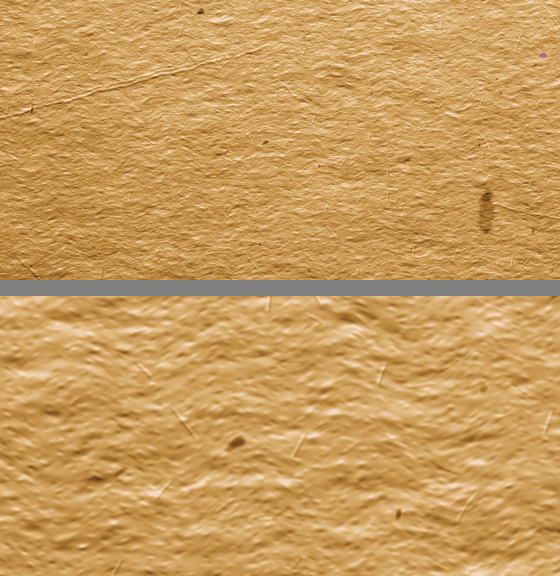
Top: the whole. Bottom: its middle third, enlarged.
This texture is drawn by a WebGL 2 fragment shader. Its source:

```glsl
#version 300 es
precision highp float;
// Aged tan paper: raking light over fibrous grain, with creases, specks and a stain.
uniform vec2 u_resolution;
out vec4 fragColor;

vec3 hash3(vec2 cell) {
  vec3 q = fract(cell.xyx * vec3(0.1031, 0.1030, 0.0973));
  q += dot(q, q.yxz + 33.33);
  return fract((q.xxy + q.yzz) * q.zyx);
}

mat2 rotation(float angle) {
  float c = cos(angle), s = sin(angle);
  return mat2(c, -s, s, c);
}

// Cellular relief: each cell holds one tilted bump, lit on one side and shaded on the other.
float relief(vec2 p, vec2 frequency, float seed) {
  vec2 g = p * frequency, cell = floor(g);
  float sum = 0.0;
  for (int j = -1; j <= 1; j++)
  for (int i = -1; i <= 1; i++) {
    vec2 c = cell + vec2(i, j);
    vec3 h = hash3(c + seed);
    vec2 d = g - c - h.xy;
    float tilt = fract(h.z * 17.3) - 0.5;
    d.y -= tilt * d.x * 1.1;
    sum += (2.0 * h.z - 1.0) * (4.5 * d.y + 0.35) * exp(-5.0 * dot(d, d));
  }
  return sum;
}

// Curved hairs, one per occupied cell; pale ones cast a thin shadow below.
float fibres(vec2 p, float frequency, float density, float seed) {
  vec2 cell = floor(p * frequency);
  float width = max(0.0016, 0.6 / u_resolution.y), sum = 0.0;
  for (int j = -1; j <= 1; j++)
  for (int i = -1; i <= 1; i++) {
    vec2 c = cell + vec2(i, j);
    vec3 h = hash3(c + seed), k = hash3(c + seed + 41.7);
    vec2 d = rotation((k.x - 0.4) * 2.4) * (p - (c + h.xy) / frequency);
    float halfLength = mix(0.15, 0.42, k.y) / frequency;
    d.y += (k.z - 0.5) * 12.0 * d.x * d.x;
    float span = 1.0 - smoothstep(0.6, 1.0, abs(d.x) / halfLength);
    float line = exp(-pow(d.y / width, 2.0));
    float shade = exp(-pow((d.y + 2.2 * width) / width, 2.0));
    float tone = k.z > 0.4 ? line - 0.8 * shade : -line;
    sum += step(h.z, density) * span * tone;
  }
  return sum;
}

float blob(vec2 p, vec2 centre, vec2 radii, float softness) {
  return 1.0 - smoothstep(1.0 - softness, 1.0 + softness, length((p - centre) / radii));
}

// Small dark inclusions of random size, strength and direction.
float specks(vec2 p, float frequency, float density, float seed) {
  vec2 cell = floor(p * frequency);
  float sum = 0.0;
  for (int j = -1; j <= 1; j++)
  for (int i = -1; i <= 1; i++) {
    vec2 c = cell + vec2(i, j);
    vec3 h = hash3(c + seed), k = hash3(c + seed + 23.1);
    vec2 d = rotation((k.x - 0.3) * 2.0) * (p - (c + h.xy) / frequency);
    vec2 radii = vec2(mix(0.004, 0.014, k.y * k.y), mix(0.0022, 0.0045, k.z));
    sum += step(h.z, density) * mix(0.25, 0.9, k.x) * blob(d, vec2(0.0), radii, 0.6);
  }
  return sum;
}

// Profile of a fold: bright crest with a shadow under it.
float ridge(float d, float width) {
  return 0.5 * exp(-pow(d / width, 2.0)) - 0.55 * exp(-pow((d + 2.2 * width) / (1.2 * width), 2.0));
}

float creases(vec2 p) {
  float wobble = 0.003 * sin(p.x * 31.0) + 0.0015 * sin(p.x * 83.0 + 1.0);
  float longFold = p.y - 0.583 - 0.262 * p.x + wobble - 0.09 * pow(max(p.x - 0.75, 0.0), 2.0);
  float fade = 1.0 - smoothstep(0.88, 1.0, p.x);
  float twin = smoothstep(0.22, 0.32, p.x) * (1.0 - smoothstep(0.7, 0.85, p.x));
  float sum = fade * ridge(longFold, 0.0035) + 0.6 * twin * ridge(longFold - 0.014, 0.003);
  float rightFold = p.y - 0.27 + 0.22 * (p.x - 1.77) + wobble;
  sum += 0.8 * smoothstep(1.75, 1.79, p.x) * ridge(rightFold, 0.003);
  float cornerFold = (p.y - 0.10 + 1.16 * (p.x - 0.057)) * 0.65 + wobble;
  return sum + 0.7 * smoothstep(0.05, 0.07, p.x) * (1.0 - smoothstep(0.14, 0.16, p.x)) * ridge(cornerFold, 0.003);
}

// Darkening from the long water mark, its head and the two isolated pits.
float stains(vec2 p) {
  vec2 w = p + 0.003 * vec2(sin(p.y * 160.0) + sin(p.y * 71.0), sin(p.x * 190.0));
  float mark = 0.42 * blob(w, vec2(1.737, 0.235), vec2(0.027, 0.072), 0.25);
  float head = 0.55 * blob(w, vec2(1.743, 0.296), vec2(0.020, 0.024), 0.4);
  float foot = 0.4 * blob(w, vec2(1.741, 0.174), vec2(0.008), 0.5);
  float pits = blob(w, vec2(0.716, 0.956), vec2(0.012, 0.010), 0.5)
             + blob(w, vec2(0.948, 0.490), vec2(0.009, 0.007), 0.5);
  return mark + head + foot + 0.95 * pits;
}

vec3 paperColour(float tone) {
  return vec3(0.63, 0.43, 0.18) + tone * vec3(0.35, 0.34, 0.19) + tone * tone * vec3(-0.07, 0.0, 0.22);
}

void main() {
  vec2 p = gl_FragCoord.xy / u_resolution.y;
  vec2 q = p + 0.004 * vec2(sin(p.y * 23.0 + p.x * 9.0), sin(p.x * 17.0) + sin(p.x * 39.0 + p.y * 11.0));
  q.y -= 0.05 * q.x;

  // Broad light falling from the upper right
  float tone = 0.44 + 0.28 * p.y - 0.1 * pow(p.x - 1.25, 2.0);

  // Grain from pixel-fine tooth to wide undulation
  tone += 0.36 * relief(q, vec2(90.0, 150.0), 3.0);
  tone += 0.40 * relief(q, vec2(36.0, 82.0), 57.0);
  tone += 0.27 * relief(q, vec2(13.0, 36.0), 113.0);
  tone += 0.12 * relief(q, vec2(4.0, 9.0), 171.0);

  tone += 0.30 * fibres(p, 15.0, 0.5, 211.0) + 0.32 * fibres(p, 7.0, 0.3, 263.0);
  tone += creases(p);
  tone -= specks(p, 6.0, 0.32, 307.0) + stains(p);

  vec3 colour = paperColour(clamp(tone, -0.75, 1.25));
  float pinkFleck = blob(p, vec2(1.94, 0.802), vec2(0.013, 0.008), 0.3);
  colour = mix(colour, vec3(0.72, 0.34, 0.55), 0.9 * pinkFleck);
  fragColor = vec4(colour, 1.0);
}
```
